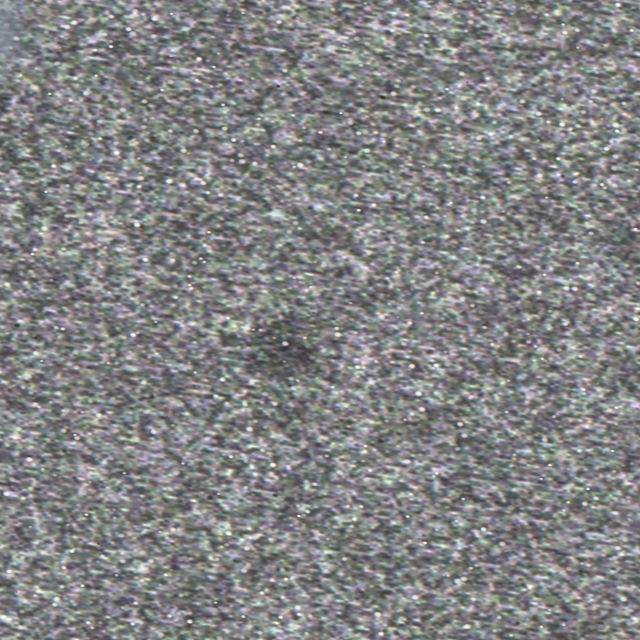
Reproduce this texture procedurally as a WebGL 2 fragment shader.

```glsl
#version 300 es
precision highp float;
// Fine grey mineral grain with short tilted flecks, bright glints and faint colour fringes.

uniform vec2 u_resolution;
out vec4 fragColor;

const vec3  BASE_COLOR    = vec3(0.492, 0.494, 0.499);
const float TILT          = -0.15;              // direction of the flecks, radians
const vec2  COARSE_GRAIN  = vec2(82.0, 165.0);  // cells per canvas
const vec2  FINE_GRAIN    = vec2(150.0, 265.0);
const vec2  CHROMA_GRAIN  = vec2(75.0, 125.0);
const vec2  PATCH_SCALE   = vec2(17.0, 24.0);
const float GRAIN_DEPTH   = 1.4;
const float PATCH_DEPTH   = 0.18;
const float CHROMA_DEPTH  = 0.20;
const float FRINGE        = 0.0008;             // colour offset across the canvas
const vec2  GLINT_CELLS   = vec2(64.0, 90.0);
const vec2  GLINT_RADIUS  = vec2(0.0062, 0.0043);
const float GLINT_DENSITY = 0.23;
const float PIT_DENSITY   = 0.03;
const vec2  STAIN_CENTER  = vec2(0.455, 0.455);
const float STAIN_RADIUS  = 0.048;
const vec2  HAZE_CENTER   = vec2(0.0, 0.95);
const vec3  HAZE_COLOR    = vec3(0.50, 0.54, 0.58);

uint scramble(uint v) {
    v = v * 747796405u + 2891336453u;
    v = ((v >> ((v >> 28u) + 4u)) ^ v) * 277803737u;
    return (v >> 22u) ^ v;
}

float hash(vec2 cell, uint seed) {
    uvec2 c = uvec2(ivec2(cell));
    uint h = scramble(c.x + scramble(c.y + scramble(seed)));
    return float(h >> 8u) / 16777216.0;
}

// One row of 1D noise, shifted at random so that columns never line up.
float rowNoise(float x, float row, uint seed) {
    x += hash(vec2(row, 7.0), seed + 50u);
    float i = floor(x);
    float f = smoothstep(0.0, 1.0, x - i);
    return mix(hash(vec2(i, row), seed), hash(vec2(i + 1.0, row), seed), f);
}

float grainNoise(vec2 p, uint seed) {
    float row = floor(p.y);
    float f = smoothstep(0.0, 1.0, p.y - row);
    return mix(rowNoise(p.x, row, seed), rowNoise(p.x, row + 1.0, seed), f);
}

float grain(vec2 p) {
    float coarse = grainNoise(p * COARSE_GRAIN, 1u);
    float fine = grainNoise(p * FINE_GRAIN, 2u);
    return 0.55 * coarse + 0.45 * fine - 0.5;
}

// Scattered spots: x is the strength of bright glints, y that of dark pits.
vec2 spots(vec2 p) {
    vec2 home = floor(p * GLINT_CELLS);
    vec2 result = vec2(0.0);
    for (int j = -1; j <= 1; j++) {
        for (int i = -1; i <= 1; i++) {
            vec2 cell = home + vec2(i, j);
            float kind = hash(cell, 10u);
            if (kind > GLINT_DENSITY + PIT_DENSITY) continue;
            vec2 jitter = vec2(hash(cell, 11u), hash(cell, 12u));
            vec2 center = (cell + jitter) / GLINT_CELLS;
            float size = mix(0.6, 1.25, hash(cell, 13u));
            float d = length((p - center) / (GLINT_RADIUS * size));
            float luck = hash(cell, 14u);
            float strength = mix(0.15, 0.95, luck * luck);
            float shape = strength * smoothstep(1.0, 0.25, d);
            if (kind < GLINT_DENSITY) result.x = max(result.x, shape);
            else result.y = max(result.y, shape);
        }
    }
    return result;
}

void main() {
    vec2 uv = gl_FragCoord.xy / u_resolution.y;
    float c = cos(TILT), s = sin(TILT);
    vec2 p = vec2(c * uv.x + s * uv.y, c * uv.y - s * uv.x);

    // Grain, read with a small offset per channel
    vec2 shift = vec2(FRINGE, 0.4 * FRINGE);
    vec3 tone = GRAIN_DEPTH * vec3(grain(p - shift), grain(p), grain(p + shift));

    // Broad patches and soft green-magenta, blue-yellow tints
    tone += PATCH_DEPTH * (grainNoise(p * PATCH_SCALE, 3u) - 0.5);
    float magenta = grainNoise(p * CHROMA_GRAIN, 4u) - 0.5;
    float blue = grainNoise(p * CHROMA_GRAIN, 5u) - 0.5;
    tone += CHROMA_DEPTH * (magenta * vec3(0.5, -0.7, 0.5) + blue * vec3(-0.5, -0.1, 0.7));
    vec3 color = BASE_COLOR * exp(tone);

    // Dark stain and pale corner haze
    float stain = exp(-dot(uv - STAIN_CENTER, uv - STAIN_CENTER) / (STAIN_RADIUS * STAIN_RADIUS));
    color *= 1.0 - 0.36 * stain;
    float haze = smoothstep(0.09, 0.01, length((uv - HAZE_CENTER) * vec2(1.5, 0.9)));
    color = mix(color, HAZE_COLOR, 0.7 * haze);

    // Glints and pits
    vec3 glint = vec3(spots(p - shift).x, spots(p).x, spots(p + shift).x);
    color *= 1.0 - 0.5 * spots(p).y;
    color += glint * (1.0 - color) * (1.0 - 0.6 * haze);

    fragColor = vec4(clamp(color, 0.0, 1.0), 1.0);
}
```
